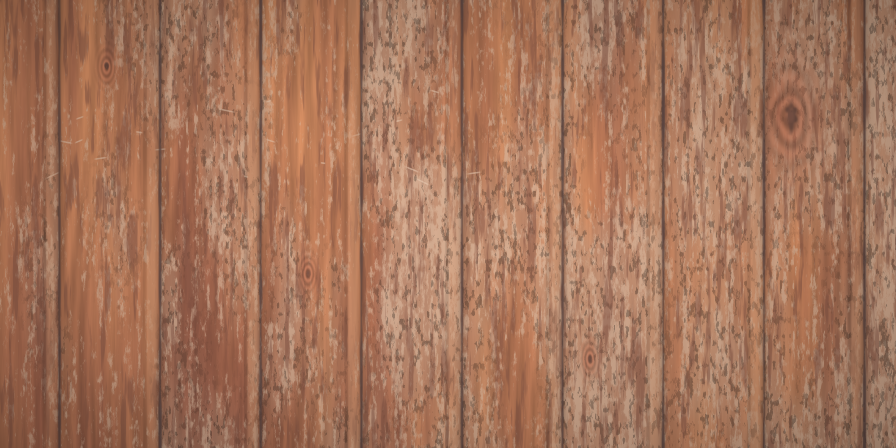
Reproduce this texture procedurally as a Shadertoy shader.

```glsl
// Weathered vertical wood planks with flaking stain, knots, scratches and dark seams.

float hash(vec2 p) {
    p = fract(p * vec2(0.1031, 0.1137));
    p += dot(p, p.yx + 33.33);
    return fract((p.x + p.y) * p.x * 17.3);
}

float noise(vec2 p) {
    vec2 i = floor(p), f = fract(p);
    f = f * f * (3.0 - 2.0 * f);
    return mix(mix(hash(i), hash(i + vec2(1, 0)), f.x),
               mix(hash(i + vec2(0, 1)), hash(i + vec2(1, 1)), f.x), f.y);
}

float fbm(vec2 p) {
    float sum = 0.0, amp = 0.5;
    for (int i = 0; i < 4; i++) {
        sum += amp * noise(p);
        p = p * 2.03 + 17.7;
        amp *= 0.5;
    }
    return sum / 0.9375;
}

void mainImage(out vec4 fragColor, in vec2 fragCoord) {
    vec2 uv = fragCoord / iResolution.xy;
    vec2 p = vec2(uv.x * 2.0, uv.y);
    float px = 1.0 / iResolution.y;

    // Plank index, position across the plank and distance to its seam
    float across = uv.x * 8.904 + 0.409;
    float id = floor(across);
    float f = across - id;
    float seam = min(f, 1.0 - f) / 4.452;
    float tone = hash(vec2(id * 7.0 + 3.0, 11.0));
    vec2 q = p + vec2(id * 5.3, id * 9.1);

    // Knots sit on some planks and push the grain aside
    float hasKnot = mod(mod(id, 5.0), 2.0);
    float size = mix(0.014, 0.042, smoothstep(6.0, 8.0, id));
    vec2 k = vec2((f - 0.27 - 0.2 * mod(id, 2.0)) / 4.452,
                  uv.y - fract(0.27 * id + 0.58));
    float r = length(k * vec2(1.0, 0.5)) / size;
    float halo = hasKnot * exp(-r * r * 0.5);
    q.x += 0.35 * size * halo * sign(k.x) * smoothstep(0.0, size, abs(k.x));

    // Grain: long streaks, fine fibres and broad growth bands
    float streak = fbm(vec2(q.x * 24.0, q.y * 1.6));
    float fibre = fbm(vec2(q.x * 110.0, q.y * 7.0));
    float bend = q.x * 32.0 + 5.0 * noise(vec2(q.x * 5.0, q.y * 1.3));
    float band = 0.5 + 0.5 * sin(6.283 * bend);
    float ring = 0.5 + 0.5 * sin(r * 11.0 + 4.0 * noise(q * 22.0));

    // Stained wood: orange above, redder toward the lower left
    float red = 1.1 * streak + 0.35 * tone - 0.42
              + 0.5 * smoothstep(0.7, 0.1, uv.y) * smoothstep(0.7, 0.1, uv.x);
    vec3 col = mix(vec3(0.79, 0.525, 0.365), vec3(0.585, 0.36, 0.28), clamp(red, 0.0, 1.0));
    col *= 0.88 + 0.24 * fibre;
    col *= 1.0 - 0.09 * band * smoothstep(0.35, 0.7, noise(q * vec2(7.0, 2.0)));

    // Worn areas: gray film plus soft pale flakes broken along the grain
    float worn = fbm(q * vec2(9.0, 2.5)) + 0.2 * (tone - 0.5)
               + 0.26 * (uv.x - 0.5) - 0.12 * (uv.y - 0.5);
    float film = smoothstep(0.3, 0.75, worn);
    col = mix(col, vec3(0.72, 0.575, 0.485), 0.62 * film);
    float chips = 0.55 * fbm(vec2(q.x * 105.0, q.y * 13.0)) + 0.45 * fbm(q * vec2(170.0, 75.0));
    float flakes = smoothstep(0.47, 0.68, chips + 0.3 * (worn - 0.5));
    col = mix(col, vec3(0.83, 0.70, 0.60), 0.62 * flakes * (1.0 - 0.6 * halo));

    // Dark specks and streaks where the surface has opened
    float speck = fbm(q * vec2(140.0, 60.0) + 31.0);
    col *= 1.0 - 0.27 * smoothstep(0.54, 0.74, speck) * smoothstep(0.25, 0.6, worn);
    float crack = fbm(vec2(q.x * 85.0, q.y * 9.0) + 57.0);
    col = mix(col, vec3(0.50, 0.32, 0.26), 0.55 * smoothstep(0.54, 0.74, crack));

    // Knot rings and cores
    col = mix(col, vec3(0.68, 0.42, 0.32) * (0.74 + 0.36 * ring), 0.75 * halo);
    float core = hasKnot * smoothstep(0.5, 0.2, r + 0.3 * noise(q * 90.0) - 0.1);
    col = mix(col, vec3(0.33, 0.24, 0.22), 0.65 * core);

    // Short pale scratches, mostly across the upper left
    for (int i = 0; i < 18; i++) {
        float n = float(i);
        vec2 c = vec2(0.1 + 1.0 * hash(vec2(n * 3.7, 5.0)), 0.55 + 0.25 * hash(vec2(n * 5.1, 29.0)));
        vec2 s = p - c;
        s.y += s.x * (hash(vec2(n * 9.3, 41.0)) - 0.5);
        float len = 0.006 + 0.016 * hash(vec2(n * 2.9, 63.0));
        float mark = smoothstep(0.001 + px, 0.0003, abs(s.y)) * smoothstep(len, len * 0.4, abs(s.x));
        col = mix(col, vec3(0.86, 0.75, 0.66), 0.55 * mark);
    }

    // Rounded bead at the right edge of each plank
    float bead = smoothstep(0.85, 0.89, f) * smoothstep(1.0, 0.94, f);
    col = mix(col, vec3(0.80, 0.58, 0.44), bead * (0.15 + 0.4 * noise(q * vec2(3.0, 5.0))));
    col *= 1.0 - 0.1 * smoothstep(0.006, 0.002, abs(f - 0.85) / 4.452);

    // Seam shadow and thin dark gap that fades in and out
    col *= 1.0 - 0.24 * exp(-seam / 0.007);
    float wear = noise(vec2(floor(across + 0.5) * 13.0, uv.y * 14.0));
    float gap = 0.0016 + 0.002 * wear;
    col = mix(col, vec3(0.34, 0.26, 0.25),
              (0.5 + 0.35 * wear) * smoothstep(gap + px, gap - px, seam));

    // Darkened corners
    vec2 v = uv - 0.5;
    col *= 1.06 - 0.62 * dot(v, v);
    fragColor = vec4(clamp(col, 0.0, 1.0), 1.0);
}
```
